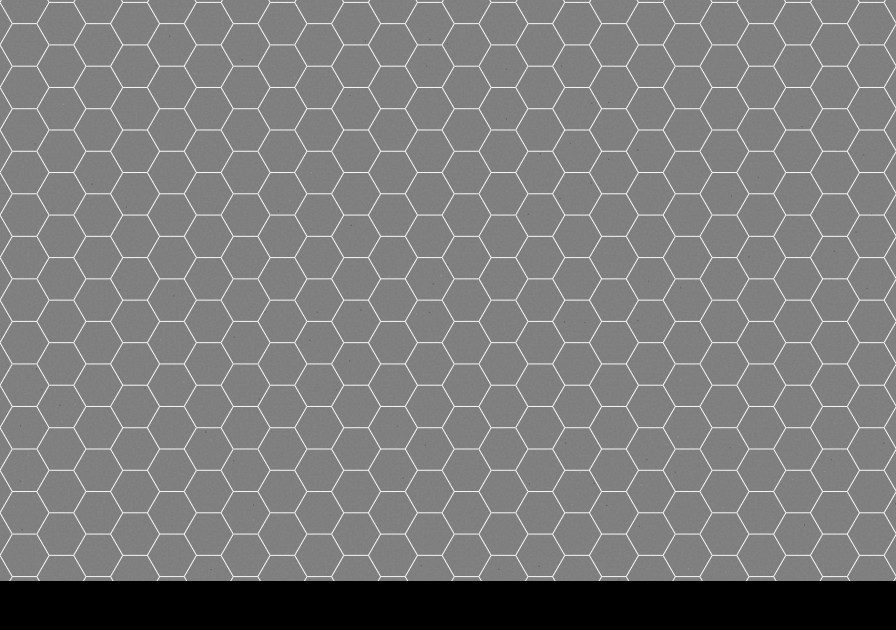
A WebGL 1 fragment shader for this pattern:

```glsl
precision highp float;

uniform vec2 u_resolution;

const float SQRT3 = 1.7320508;

float hash(vec2 p) {
  return fract(sin(dot(p, vec2(127.1, 311.7))) * 43758.55);
}

vec2 gradient(vec2 cell) {
  float angle = 6.28318 * hash(cell);
  return vec2(cos(angle), sin(angle));
}

float gradientNoise(vec2 p) {
  vec2 i = floor(p);
  vec2 f = fract(p);
  vec2 w = f * f * f * (f * (f * 6.0 - 15.0) + 10.0);
  vec2 e = vec2(1.0, 0.0);
  float low = mix(dot(gradient(i), f), dot(gradient(i + e.xy), f - e.xy), w.x);
  float high = mix(dot(gradient(i + e.yx), f - e.yx), dot(gradient(i + e.xx), f - e.xx), w.x);
  return mix(low, high, w.y);
}

// Distance to the nearest edge of a flat-topped hexagon grid
float hexEdgeDistance(vec2 p, float side) {
  vec2 cell = side * vec2(3.0, SQRT3);
  vec2 a = mod(p + 0.5 * cell, cell) - 0.5 * cell;
  vec2 b = mod(p, cell) - 0.5 * cell;
  vec2 q = abs(dot(a, a) < dot(b, b) ? a : b);
  return 0.5 * SQRT3 * side - max(q.y, dot(q, vec2(0.5 * SQRT3, 0.5)));
}

// Share of a pixel covered by a line, valid for lines thinner than a pixel
float lineCoverage(float dist, float width, float pixel) {
  vec2 span = vec2(-0.5, 0.5) * width;
  vec2 covered = clamp((span - dist) / pixel + 0.5, 0.0, 1.0);
  return covered.y - covered.x;
}

// Sparse dots, one candidate per cell
float specks(vec2 p, float density, float chance, float radius, float pixel) {
  vec2 cell = floor(p * density);
  vec2 offset = 0.15 + 0.7 * vec2(hash(cell + 17.3), hash(cell + 41.9));
  float dist = length(p - (cell + offset) / density);
  float dot01 = 1.0 - smoothstep(radius - 0.5 * pixel, radius + 0.5 * pixel, dist);
  return dot01 * step(hash(cell + 5.7), chance);
}

// Fine paper-like grain in two octaves
float grain(vec2 p) {
  return gradientNoise(p * 233.0) + 0.8 * gradientNoise(p * 411.0 + 9.4);
}

void main() {
  float pixel = 1.0 / u_resolution.y;
  vec2 p = gl_FragCoord.xy * pixel;

  const float SIDE = 0.03898;
  const float LINE_WIDTH = 0.00155;
  const float BAR_HEIGHT = 0.0778;
  const vec2 HEX_CENTRE = vec2(SIDE, 0.9287);
  const vec3 GREY = vec3(0.5);
  const vec3 LINE_COLOUR = vec3(0.98);

  // Grey ground with grain and small flecks
  vec3 colour = GREY + 0.018 * grain(p);
  colour -= 0.10 * specks(p, 23.0, 0.14, 0.0012, pixel);
  colour += 0.06 * specks(p + 3.1, 19.0, 0.10, 0.0012, pixel);

  // Hexagon outlines
  float edge = hexEdgeDistance(p - HEX_CENTRE, SIDE);
  colour = mix(colour, LINE_COLOUR, lineCoverage(edge, LINE_WIDTH, pixel));

  // Black bar along the bottom
  colour *= clamp((p.y - BAR_HEIGHT) / pixel + 0.5, 0.0, 1.0);

  gl_FragColor = vec4(colour, 1.0);
}
```
